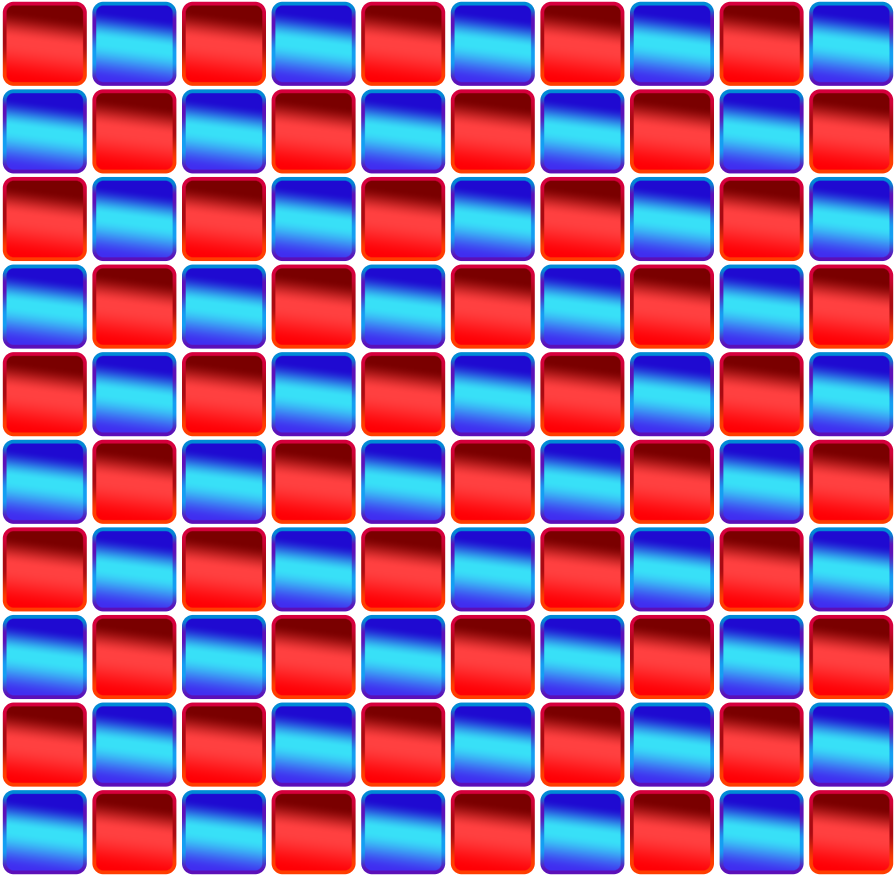
Give the GLSL for this pattern, as a Shadertoy shader.

```glsl
const float REPEATS = 10.0;               // cells across and down
const vec2 CELL = vec2(1.024, 1.0);       // cell size, in cell heights
const float TILE_HALF = 0.48;
const float CORNER = 0.125;
const float RIM = 0.043;
const float SLANT = 0.13;                 // drop of the bands across a tile
const vec3 GROUT = vec3(1.0);

const vec3 RED_DARK = vec3(0.48, 0.0, 0.0);
const vec3 RED_GLOW = vec3(1.0, 0.25, 0.25);
const vec3 RED_BASE = vec3(1.0, 0.0, 0.02);
const vec3 BLUE_DARK = vec3(0.12, 0.04, 0.82);
const vec3 BLUE_GLOW = vec3(0.22, 0.88, 0.97);
const vec3 BLUE_BASE = vec3(0.25, 0.18, 0.94);

const vec3 RIM_CRIMSON = vec3(0.84, 0.0, 0.24);
const vec3 RIM_MAROON = vec3(0.66, 0.04, 0.07);
const vec3 RIM_ORANGE = vec3(1.0, 0.24, 0.0);
const vec3 RIM_TEAL = vec3(0.0, 0.54, 0.84);
const vec3 RIM_VIOLET = vec3(0.36, 0.06, 0.72);
const vec3 RIM_AZURE = vec3(0.08, 0.62, 0.95);

float roundedBox(vec2 p, float halfSize, float radius) {
    vec2 q = abs(p) - halfSize + radius;
    return length(max(q, 0.0)) + min(max(q.x, q.y), 0.0) - radius;
}

float coverage(float d, float pixel) {
    return clamp(0.5 - d / pixel, 0.0, 1.0);
}

// Glossy face: dark top, glowing middle, saturated base.
vec3 faceColor(float t, vec3 dark, vec3 glow, vec3 base) {
    vec3 c = mix(dark, glow, smoothstep(0.16, 0.49, t));
    return mix(c, base, smoothstep(0.54, 0.98, t));
}

vec3 redRim(float t) {
    vec3 c = mix(RIM_CRIMSON, RIM_MAROON, smoothstep(0.08, 0.38, t));
    return mix(c, RIM_ORANGE, smoothstep(0.48, 0.88, t));
}

vec3 blueRim(float t) {
    vec3 c = mix(RIM_TEAL, RIM_VIOLET, smoothstep(0.05, 0.22, t));
    c = mix(c, RIM_AZURE, smoothstep(0.28, 0.62, t));
    return mix(c, RIM_VIOLET, smoothstep(0.70, 0.97, t));
}

void mainImage(out vec4 fragColor, in vec2 fragCoord) {
    vec2 grid = fragCoord / iResolution.xy * REPEATS;
    vec2 cell = floor(grid);
    vec2 p = (fract(grid) - 0.5) * CELL;
    float pixel = REPEATS / iResolution.y;

    // Checkerboard, with blue in the lower left cell
    bool isRed = mod(cell.x + cell.y, 2.0) > 0.5;

    // Depth below the tile's top edge, and the slanted bands
    vec2 local = p / (2.0 * TILE_HALF);
    float depth = 0.5 - local.y;
    float band = depth - SLANT * local.x;

    vec3 face = isRed ? faceColor(band, RED_DARK, RED_GLOW, RED_BASE)
                      : faceColor(band, BLUE_DARK, BLUE_GLOW, BLUE_BASE);
    vec3 rim = isRed ? redRim(depth) : blueRim(depth);

    // Layers: grout, rim, face
    float d = roundedBox(p, TILE_HALF, CORNER);
    vec3 color = mix(GROUT, rim, coverage(d, pixel));
    color = mix(color, face, coverage(d + RIM, pixel * 1.3));
    fragColor = vec4(color, 1.0);
}
```
